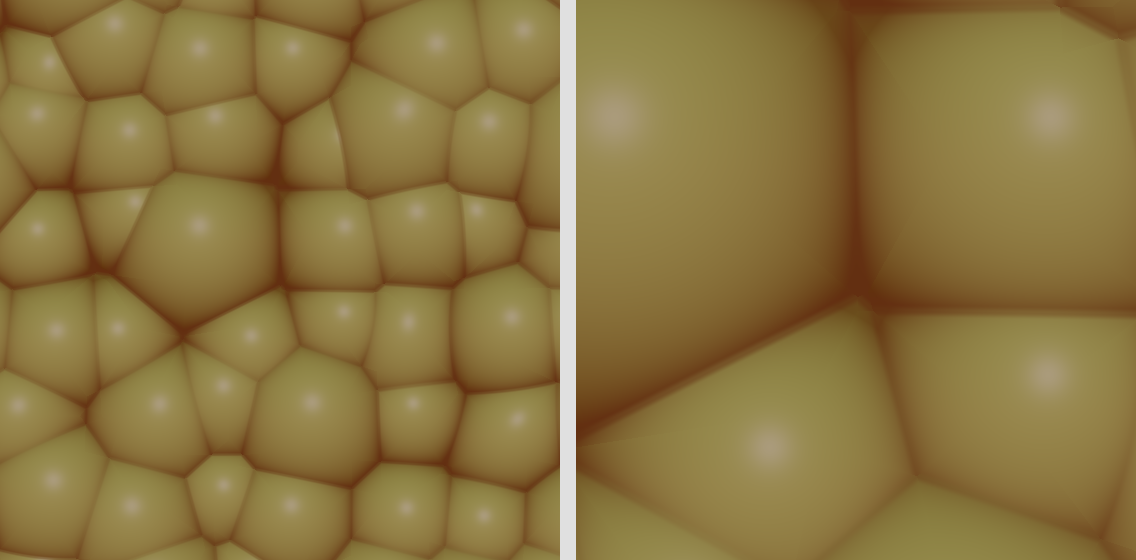
Left, the full canvas; right, a detail of the centre.
A WebGL 1 fragment shader for this texture:

```glsl
precision highp float;
// Draws a packed layer of glossy ochre bubbles with reddish creases, lit from above.

uniform vec2 u_resolution;

const float BUBBLES_ACROSS = 6.2;
const float SEAM_WIDTH = 0.025;   // in grid cells
const float CREASE_WIDTH = 0.075; // in grid cells
const vec3 SHADE = vec3(0.37, 0.195, 0.03);
const vec3 OCHRE = vec3(0.60, 0.54, 0.305);
const vec3 CREASE = vec3(0.39, 0.18, 0.07);
const vec3 GLOSS = vec3(0.67, 0.61, 0.49);
const vec3 GREEN_SHIFT = vec3(-0.035, 0.015, -0.015);

struct Bubble {
  float height; // squared height of the dome, negative outside
  vec2 center;
  vec2 local;   // position inside the bubble, rim at length 1
};

vec3 hash32(vec2 p) {
  vec3 v = fract(p.xyx * vec3(0.1031, 0.1030, 0.0973));
  v += dot(v, v.yxz + 33.33);
  return fract((v.xxy + v.yzz) * v.zyx);
}

// Squeezes a position along a random axis, so that a few bubbles are oval.
vec2 squeeze(vec2 p, float angle, float amount) {
  vec2 axis = vec2(cos(angle), sin(angle));
  return p - axis * dot(p, axis) * amount;
}

Bubble bubbleAt(vec2 p, vec2 cell) {
  vec3 place = hash32(cell + 17.0);
  vec3 form = hash32(cell + 71.0);
  float radius = 0.66 + 0.36 * place.z * place.z;
  vec2 center = cell + 0.5 + 0.66 * (place.xy - 0.5);
  float oval = 0.24 * smoothstep(0.72, 1.0, form.x);
  vec2 local = squeeze(p - center, 6.2832 * form.y, oval) / radius;
  return Bubble(radius * radius * (1.0 - dot(local, local)), center, local);
}

// Finds the highest and the second highest bubble over a point.
void findBubbles(vec2 p, out Bubble first, out Bubble second) {
  first = Bubble(-100.0, vec2(0.0), vec2(0.0));
  second = first;
  for (int y = -2; y <= 2; y++) {
    for (int x = -2; x <= 2; x++) {
      Bubble b = bubbleAt(p, floor(p) + vec2(float(x), float(y)));
      if (b.height > first.height) {
        second = first;
        first = b;
      } else if (b.height > second.height) {
        second = b;
      }
    }
  }
}

vec3 shadeBubble(vec2 local, float seam) {
  vec2 q = local * min(1.0, 0.985 / max(length(local), 0.001));
  vec3 normal = vec3(q, sqrt(1.0 - dot(q, q)));

  // Soft light from above, with a green cast on the upper side
  float diffuse = max(dot(normal, vec3(0.0, 0.24, 0.97)), 0.0);
  vec3 color = mix(SHADE, OCHRE, diffuse) + GREEN_SHIFT * max(q.y, 0.0);

  // Red creases, strongest on steep lower flanks
  float crease = exp(-seam / CREASE_WIDTH) * (1.0 - normal.z);
  color = mix(color, CREASE, clamp(crease * (1.25 - 0.8 * q.y), 0.0, 0.85));

  // Small blurred highlight with a faint halo
  vec2 toGloss = q - vec2(0.03, 0.2);
  float d2 = dot(toGloss, toGloss);
  float gloss = 0.75 * exp(-d2 / 0.013) + 0.2 * exp(-d2 / 0.05);
  return mix(color, GLOSS, gloss);
}

void main() {
  vec2 p = gl_FragCoord.xy / min(u_resolution.x, u_resolution.y) * BUBBLES_ACROSS;
  Bubble first;
  Bubble second;
  findBubbles(p, first, second);

  // Distance to the seam between both bubbles
  float spacing = max(distance(first.center, second.center), 0.15);
  float seam = (first.height - second.height) / (2.0 * spacing);

  vec3 near = shadeBubble(first.local, seam);
  vec3 far = shadeBubble(second.local, seam);
  float cover = 0.5 + 0.5 * smoothstep(0.0, SEAM_WIDTH, seam);
  gl_FragColor = vec4(mix(far, near, cover), 1.0);
}
```
